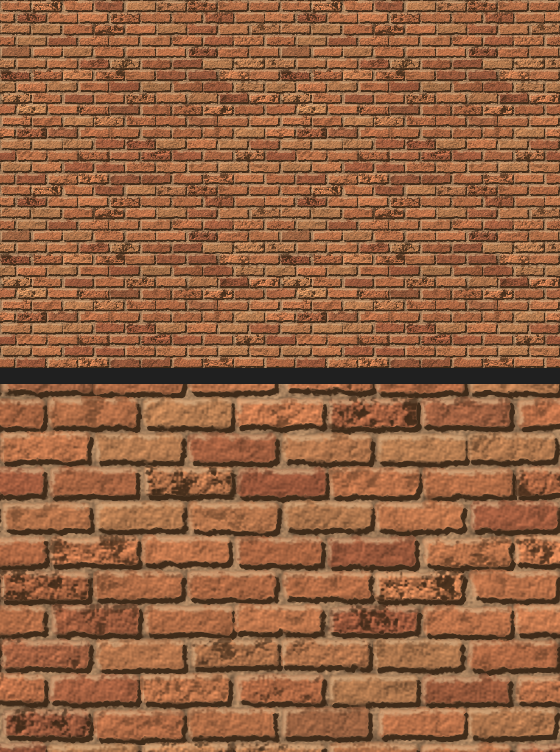
Top: the whole. Bottom: its middle third, enlarged.
A Shadertoy shader for this texture:

```glsl
const vec2 TILE = vec2(9.0, 16.0);      // bricks and rows before the wear repeats
const vec2 WALL = TILE * 2.0;           // bricks and rows on the canvas
const float BRICK_ASPECT = 2.71;        // brick pitch over row height
const vec2 TO_LIGHT = vec2(-0.62, 0.8);

const vec3 RUST = vec3(0.62, 0.37, 0.24);
const vec3 ORANGE = vec3(0.72, 0.45, 0.29);
const vec3 OCHRE = vec3(0.65, 0.46, 0.30);
const vec3 MAROON = vec3(0.52, 0.29, 0.20);
const vec3 MORTAR = vec3(0.62, 0.48, 0.35);
const vec3 SHADOW = vec3(0.23, 0.155, 0.09);
const vec3 HIGHLIGHT = vec3(0.85, 0.69, 0.52);

float hash(vec2 p, float seed) {
    vec3 q = fract(vec3(p.xyx + seed) * vec3(0.1031, 0.1030, 0.0973));
    q += dot(q, q.yzx + 33.33);
    return fract((q.x + q.y) * q.z);
}

// Value noise that wraps after a whole number of cells
float noise(vec2 p, vec2 period) {
    vec2 i = floor(p), f = fract(p);
    f = f * f * (3.0 - 2.0 * f);
    vec2 a = mod(i, period), b = mod(i + 1.0, period);
    return mix(mix(hash(a, 3.7), hash(vec2(b.x, a.y), 3.7), f.x),
               mix(hash(vec2(a.x, b.y), 3.7), hash(b, 3.7), f.x), f.y);
}

float grain(vec2 p) {
    vec2 scale = vec2(5.0, 2.0);
    float sum = 0.0, weight = 0.34;
    for (int octave = 0; octave < 4; octave++) {
        sum += weight * noise(p * scale, TILE * scale);
        scale *= 2.0;
        weight *= 0.82;
    }
    return sum;
}

// Running bond: shift every other row by half a brick
vec2 bondCoord(vec2 p) {
    return vec2(p.x + 0.5 * (1.0 - mod(floor(p.y), 2.0)), p.y);
}

vec2 brickId(vec2 p) {
    return mod(floor(bondCoord(p)), TILE);
}

float roundedBox(vec2 p, vec2 halfSize, float radius) {
    vec2 q = abs(p) - halfSize + radius;
    return length(max(q, 0.0)) + min(max(q.x, q.y), 0.0) - radius;
}

// Brick coverage, with uneven placement and chipped edges
float brickCover(vec2 p, float rough, float blur) {
    vec2 id = brickId(p);
    vec2 local = (fract(bondCoord(p)) - 0.5) * vec2(BRICK_ASPECT, 1.0);
    vec2 jitter = vec2(hash(id, 11.0), hash(id, 23.0)) - 0.5;
    vec2 halfSize = vec2(0.5 * BRICK_ASPECT - 0.08, 0.42);
    halfSize.y -= 0.03 * hash(id, 31.0);
    float d = roundedBox(local - jitter * vec2(0.12, 0.07), halfSize, 0.13);
    d += 0.28 * (rough - 0.5);
    return 1.0 - smoothstep(-blur, blur, d);
}

vec3 brickColor(vec2 id) {
    vec3 color = mix(RUST, ORANGE, hash(id, 41.0));
    color = mix(color, OCHRE, 0.75 * smoothstep(0.63, 0.95, hash(id, 53.0)));
    color = mix(color, MAROON, 0.8 * smoothstep(0.66, 0.95, hash(id, 67.0)));
    return color * mix(0.95, 1.07, hash(id, 71.0));
}

void mainImage(out vec4 fragColor, in vec2 fragCoord) {
    vec2 p = fragCoord / iResolution.xy * WALL;
    float blur = max(0.06, 0.75 * WALL.y / iResolution.y);
    vec2 lightStep = TO_LIGHT * vec2(1.0 / BRICK_ASPECT, 1.0);
    vec2 id = brickId(p);

    // Relief here and a little nearer the light
    float rough = grain(p);
    vec2 lit = p + lightStep * 0.17;
    float cover = brickCover(p, rough, blur);
    float coverLit = brickCover(lit, grain(lit), blur);
    float slope = rough - grain(p + lightStep * 0.08);

    // Brick faces: broad tone, grain and pits
    float wear = smoothstep(0.55, 0.95, hash(id, 83.0));
    float tone = noise(p / vec2(3.0, 4.0), vec2(3.0, 4.0));
    vec3 face = brickColor(id) * mix(0.95, 1.08, tone);
    face *= 1.0 + 0.3 * (rough - 0.5) + slope * mix(0.75, 1.6, wear);
    float pits = 1.0 - smoothstep(0.24, 0.44, rough - 0.08 * wear);
    face = mix(face, SHADOW, pits * mix(0.2, 0.85, wear));

    // Mortar, then lit upper edges and cast shadows
    vec3 joint = MORTAR * (0.5 + 0.8 * rough + 0.5 * slope);
    vec3 color = mix(joint, face, cover);
    float edge = cover - coverLit;
    float chipped = smoothstep(0.35, 0.6, rough);
    color = mix(color, HIGHLIGHT, max(edge, 0.0) * mix(0.2, 0.7, chipped));
    color = mix(color, SHADOW, 0.95 * smoothstep(0.0, 0.75, -edge));
    fragColor = vec4(clamp(color, 0.0, 1.0), 1.0);
}
```
